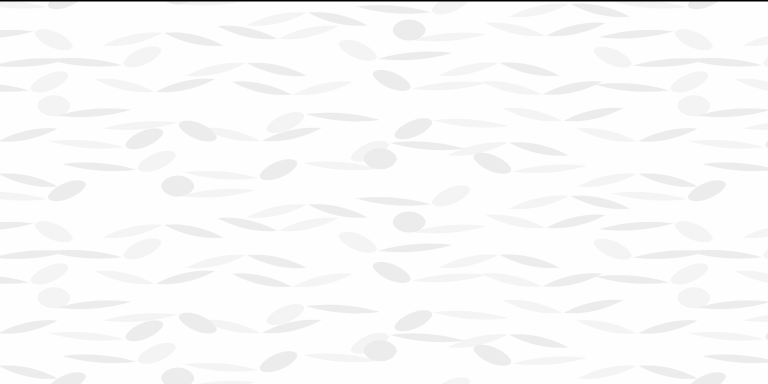
A WebGL 1 fragment shader for this pattern:

```glsl
precision highp float;

uniform vec2 u_resolution;

// Lengths are in units of 1/384 of the canvas height.
const float UNITS = 384.0;
const vec2 PITCH = vec2(128.0, 192.0 / 7.0);
const vec2 CELLS = vec2(5.0, 7.0);
const vec2 ORIGIN = vec2(-42.0, -5.0);
const float ROW_SWAY = 32.0;
const vec2 JITTER = vec2(8.0, 5.0);

// Length, thickness and rise of each kind of petal.
const vec3 WING = vec3(61.0, 10.0, 13.0);
const vec3 BLADE = vec3(77.0, 8.5, 6.0);
const vec3 BUD = vec3(38.0, 18.0, 13.0);
const vec3 ROUND_BUD = vec3(33.0, 22.0, 0.0);
const vec2 ROUND_BUD_SHIFT = vec2(-15.0, 10.0);

const vec3 PAPER = vec3(0.995);
const vec3 PALE = vec3(0.952, 0.955, 0.952);
const vec3 GREY = vec3(0.920, 0.925, 0.920);
const float TOP_LINE = 1.5;

float hash(vec2 cell, float seed) {
  vec3 p = fract(vec3(cell, seed) * vec3(0.1031, 0.1130, 0.0973) + 0.37);
  p += dot(p, p.yzx + 33.33);
  return fract((p.x + p.y) * p.z);
}

// Coverage of a petal growing from the joint along +x; bluntness 1 is an ellipse.
float petal(vec2 q, vec3 size, float bluntness, float pixel) {
  float along = q.x / size.x;
  float t = 2.0 * along - 1.0;
  float profile = max(1.0 - t * t, 0.0);
  float reach = 0.5 * size.y * mix(profile, sqrt(profile), bluntness);
  return clamp((reach - abs(q.y - size.z * along)) / pixel, 0.0, 1.0);
}

// Coverage of the two petals that meet at one joint: x pale, y grey.
vec2 petalPair(vec2 q, vec2 cell, float pixel) {
  float budChance = 0.5 - 0.3 * cos(2.513274 * (cell.x - 2.0));
  bool hasBud = hash(cell, 1.0) < budChance;
  bool isRound = hash(cell, 2.0) < 0.22;
  bool opensDown = hash(cell, 3.0) < 0.28;
  bool firstIsGrey = hash(cell, 4.0) < (hasBud ? 0.48 : 0.12);

  // Mirror so that the first petal grows along +x.
  float side = hasBud && hash(cell, 5.0) < 0.5 ? 1.0 : -1.0;
  q *= vec2(side, opensDown ? -1.0 : 1.0);
  vec2 other = vec2(-q.x, q.y);

  float first;
  float second;
  if (hasBud) {
    vec2 shift = isRound ? ROUND_BUD_SHIFT : vec2(0.0, 2.0);
    first = petal(q - shift, isRound ? ROUND_BUD : BUD, 0.9, pixel);
    second = petal(other, BLADE, 0.15, pixel);
  } else {
    first = petal(q, WING, 0.15, pixel);
    second = petal(other, WING, 0.15, pixel);
  }
  return firstIsGrey ? vec2(second, first) : vec2(first, second);
}

void main() {
  float pixel = UNITS / u_resolution.y;
  vec2 p = gl_FragCoord.xy * pixel;
  p.y = UNITS - p.y;
  vec2 local = p - ORIGIN;

  // Gather the neighbouring joints; each row sways sideways as a whole.
  vec2 cover = vec2(0.0);
  for (int j = -1; j <= 1; j++) {
    float row = floor(local.y / PITCH.y) + float(j);
    float sway = ROW_SWAY * cos(12.566371 * row / CELLS.y - 0.45);
    for (int i = -1; i <= 1; i++) {
      float column = floor((local.x - sway) / PITCH.x) + float(i);
      vec2 cell = floor(mod(vec2(column, row) + 0.5, CELLS));
      vec2 joint = (vec2(column, row) + 0.5) * PITCH + vec2(sway, 0.0);
      joint += JITTER * (2.0 * vec2(hash(cell, 6.0), hash(cell, 7.0)) - 1.0);
      vec2 q = vec2(local.x - joint.x, joint.y - local.y);
      cover = max(cover, petalPair(q, cell, pixel));
    }
  }

  vec3 color = mix(PAPER, PALE, cover.x);
  color = mix(color, GREY, cover.y);

  // Thin black rule along the top edge.
  color *= clamp((p.y - TOP_LINE) / pixel + 0.5, 0.0, 1.0);
  gl_FragColor = vec4(color, 1.0);
}
```
